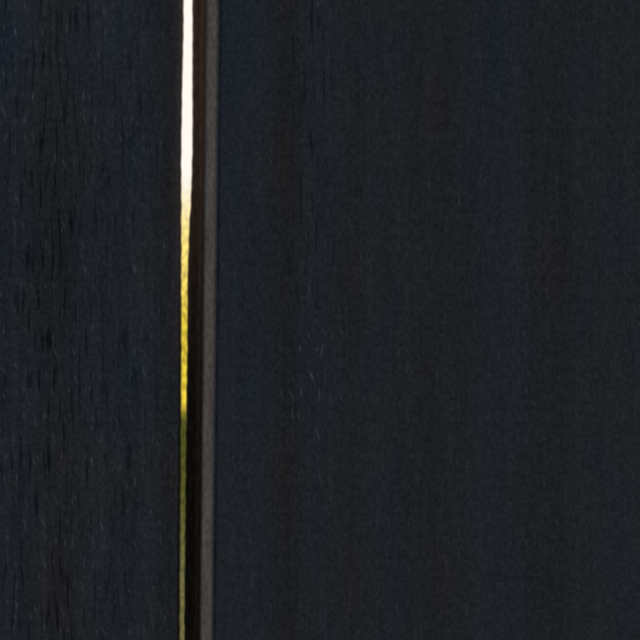
A Shadertoy shader for this texture:

```glsl
// Dark weathered boards with a bright, tapering slit of light beside a grey rail.

float hash(vec2 p) {
    p = fract(p * vec2(0.1031, 0.1137));
    p += dot(p, p.yx + 33.33);
    return fract((p.x + p.y) * p.x * 17.0);
}

vec2 gradientAt(vec2 cell) {
    float angle = 6.2832 * hash(cell);
    return vec2(cos(angle), sin(angle));
}

// Gradient noise, roughly -0.7 to 0.7
float noise(vec2 p) {
    vec2 i = floor(p), f = fract(p);
    vec2 u = f * f * f * (f * (f * 6.0 - 15.0) + 10.0);
    float a = dot(gradientAt(i), f);
    float b = dot(gradientAt(i + vec2(1, 0)), f - vec2(1, 0));
    float c = dot(gradientAt(i + vec2(0, 1)), f - vec2(0, 1));
    float d = dot(gradientAt(i + 1.0), f - 1.0);
    return mix(mix(a, b, u.x), mix(c, d, u.x), u.y);
}

// Soft vertical band around a centre
float bump(float x, float centre, float width) {
    float d = (x - centre) / width;
    return exp(-d * d);
}

// Smooth-edged strip between two x positions
float strip(float x, float left, float right, float soft) {
    return smoothstep(left - soft, left + soft, x)
         * (1.0 - smoothstep(right - soft, right + soft, x));
}

// Short slanted scratches of varied strength, one candidate in each grid cell
float scratches(vec2 uv, vec2 grid, float density) {
    vec2 cell = floor(uv * grid);
    vec2 jitter = vec2(hash(cell + 3.0), hash(cell + 17.0));
    vec2 p = (fract(uv * grid) - 0.3 - 0.4 * jitter) / grid;
    p.x += p.y * (hash(cell + 41.0) - 0.25) * 0.6;
    float strength = smoothstep(1.0 - density, 1.0, hash(cell + 71.0));
    return strength * exp(-pow(p.x / 0.0016, 2.0) - pow(p.y * grid.y / 0.2, 2.0));
}

vec3 boards(vec2 uv) {
    float x = uv.x;
    vec3 col = vec3(0.117, 0.126, 0.143);

    // Broad blue and brown-black bands, fading along their length
    float blue = bump(x, 0.375, 0.04) + 0.5 * bump(x, 0.50, 0.03)
               + 0.7 * bump(x, 0.785, 0.04) + 0.7 * bump(x, 0.19, 0.05)
               + 0.7 * bump(x, 0.01, 0.04);
    float dark = bump(x, 0.445, 0.022) + 0.5 * bump(x, 0.55, 0.015)
               + 0.5 * bump(x, 0.68, 0.05) + 0.7 * bump(x, 0.86, 0.03)
               + 0.7 * bump(x, 0.09, 0.03) + 0.9 * bump(x, 0.268, 0.016);
    col += blue * vec3(-0.006, 0.003, 0.018) * (0.4 + 0.6 * uv.y);
    col -= dark * vec3(0.008, 0.013, 0.020);
    col += vec3(-0.004, 0.0, 0.006) * noise(uv * vec2(14.0, 6.0)) * 2.0;

    // Long grain, stronger on the left board
    float leftBoard = 1.0 - smoothstep(0.2, 0.3, x);
    float grain = noise(vec2(x * 38.0, uv.y * 2.5))
                + 0.8 * noise(vec2(x * 110.0, uv.y * 9.0 + 9.0));
    col += grain * mix(0.010, 0.022, leftBoard);

    // Fine broken cracks
    float crack = smoothstep(0.12, 0.5, noise(vec2(x * 165.0, uv.y * 16.0 + 31.0)));
    float crackArea = leftBoard * (0.5 + 0.5 * bump(x, 0.08, 0.05))
                    + bump(x, 0.485, 0.03) * smoothstep(0.25, 0.9, uv.y);
    col -= crack * (0.12 + crackArea) * 0.042;

    // Pale scuffs
    float scuffArea = 0.3 + 0.45 * leftBoard
                    + 0.8 * bump(x, 0.49, 0.05) * bump(uv.y, 0.42, 0.13);
    float scuff = scratches(uv, vec2(65.0, 30.0), 0.5)
                + 0.8 * scratches(uv + 0.37, vec2(85.0, 48.0), 0.45);
    col += scuff * scuffArea * vec3(0.085, 0.095, 0.10);

    // Uneven mottling over three scales
    col += 0.014 * noise(uv * 65.0) + 0.022 * noise(uv * vec2(150.0, 120.0))
         + 0.020 * noise(uv * vec2(235.0, 190.0) + 5.0);
    return col;
}

void mainImage(out vec4 fragColor, in vec2 fragCoord) {
    vec2 uv = fragCoord / iResolution.xy;
    float x = uv.x, y = uv.y;
    float soft = 0.0018 + 0.5 / iResolution.x;
    vec3 col = boards(uv);

    // Slit edges lean and narrow downwards
    float wobble = 0.0012 * noise(vec2(2.0, y * 45.0));
    float slitLeft = 0.2805 + 0.0025 * smoothstep(0.0, 0.5, y)
                   + 0.0035 * smoothstep(0.75, 1.0, y) + wobble;
    float slitRight = mix(0.2885, 0.2935, smoothstep(0.0, 0.6, y))
                    + 0.0075 * smoothstep(0.55, 0.78, y) + wobble;
    float railLeft = mix(0.3135, 0.3235, y);

    // Shadowed gap with a warm inner face
    vec3 gap = mix(vec3(0.04, 0.038, 0.03), vec3(0.115, 0.09, 0.08), smoothstep(0.2, 0.9, y));
    gap += vec3(0.10, 0.075, 0.05) * bump(x, railLeft - 0.007, 0.004) * (0.35 + 0.25 * y);
    gap += 0.03 * noise(vec2(x * 200.0, y * 50.0));
    col = mix(col, gap, strip(x, slitLeft - 0.003, railLeft, 0.003));

    // Grey rail, soft on both sides, with a dark right edge
    float rail = strip(x, railLeft, railLeft + 0.017, 0.0045);
    vec3 railColor = vec3(0.265, 0.25, 0.238) + 0.05 * noise(vec2(x * 190.0, y * 90.0))
                   + 0.04 * noise(vec2(x * 80.0, y * 12.0));
    col = mix(col, railColor, rail);
    col *= 1.0 - 0.4 * bump(x, railLeft + 0.0215, 0.0022) * (0.7 + noise(vec2(4.0, y * 25.0)));

    // Light runs from white through yellow to dull olive
    vec3 light = mix(vec3(0.42, 0.40, 0.24), vec3(0.30, 0.31, 0.13), smoothstep(0.08, 0.28, y));
    light = mix(light, vec3(0.84, 0.74, 0.24), smoothstep(0.335, 0.375, y));
    light = mix(light, vec3(0.95, 0.86, 0.48), smoothstep(0.47, 0.62, y));
    light = mix(light, vec3(1.0, 0.98, 0.95), smoothstep(0.61, 0.74, y));
    light *= 1.0 + 0.3 * noise(vec2(x * 130.0, y * 95.0)) * (1.0 - smoothstep(0.55, 0.75, y));
    float glow = bump(x, 0.5 * (slitLeft + slitRight), 0.014) * smoothstep(0.3, 0.85, y);
    col += glow * vec3(0.11, 0.075, 0.055);
    col = mix(col, light, strip(x, slitLeft, slitRight, soft));

    fragColor = vec4(clamp(col, 0.0, 1.0), 1.0);
}
```
